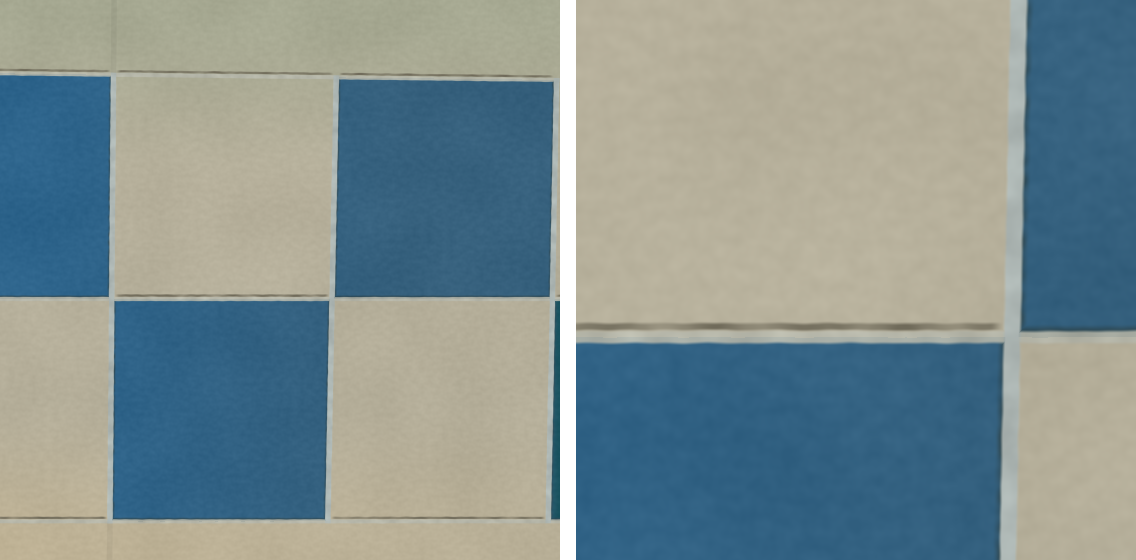
Left: the whole. Right: its middle third, enlarged.
Reproduce this pattern procedurally as a WebGL 2 fragment shader.

```glsl
#version 300 es
precision highp float;

uniform vec2 u_resolution;
out vec4 fragColor;

// Layout, in canvas units
const vec2 PITCH = vec2(0.3935, 0.397);
const vec2 ORIGIN = vec2(0.1995, 0.069);
const float CHECKER_ROWS = 2.0;
const vec2 GROUT_HALF = vec2(0.0050, 0.0036);
const float SHADOW_OFFSET = 0.0062;
const float SHADOW_HALF = 0.0020;
const float RIM_WIDTH = 0.0045;
const float EDGE_SOFTNESS = 0.0013;
const float EDGE_WOBBLE = 0.0007;
const vec2 LEAN = vec2(0.008, 0.019);
const float TOP_TILT = 0.030;
const float GRAIN = 0.022;
const float MOTTLE = 0.025;
const float TILE_VARIATION = 0.012;

// Colours
const vec3 CREAM = vec3(0.710, 0.685, 0.603);
const vec3 CREAM_TOP = vec3(0.650, 0.660, 0.570);
const vec3 CREAM_WARM = vec3(0.745, 0.695, 0.580);
const vec3 BLUE_LEFT = vec3(0.180, 0.395, 0.550);
const vec3 BLUE_RIGHT = vec3(0.212, 0.378, 0.490);
const vec3 TEAL = vec3(0.100, 0.320, 0.370);
const vec3 RIM = vec3(0.190, 0.300, 0.350);
const vec3 GROUT = vec3(0.735, 0.740, 0.690);
const vec3 GROUT_COOL = vec3(0.680, 0.735, 0.745);
const vec3 SHADOW = vec3(0.440, 0.420, 0.355);

float hash(vec2 p) {
    vec3 q = fract(vec3(p.xyx) * 0.1031);
    q += dot(q, q.yzx + 33.33);
    return fract((q.x + q.y) * q.z);
}

vec2 gradient(vec2 cell) {
    float angle = 6.2832 * hash(cell);
    return vec2(cos(angle), sin(angle));
}

float gradientNoise(vec2 p) {
    vec2 i = floor(p), f = fract(p);
    vec2 u = f * f * f * (f * (f * 6.0 - 15.0) + 10.0);
    vec2 e = vec2(1.0, 0.0);
    float low = mix(dot(gradient(i), f), dot(gradient(i + e), f - e), u.x);
    float high = mix(dot(gradient(i + e.yx), f - e.yx),
                     dot(gradient(i + e.xx), f - e.xx), u.x);
    return mix(low, high, u.y);
}

float stripe(float d, float halfWidth, float soft) {
    return 1.0 - smoothstep(halfWidth - soft, halfWidth + soft, abs(d));
}

void main() {
    vec2 uv = gl_FragCoord.xy / u_resolution;
    float soft = max(EDGE_SOFTNESS, 0.75 / min(u_resolution.x, u_resolution.y));

    // Slightly uneven setting of the tiles
    vec2 p = uv;
    p.x -= mix(LEAN.x, LEAN.y, smoothstep(0.2, 0.6, uv.x)) * (uv.y - 0.466);
    p.y += TOP_TILT * max(uv.y - 0.466, 0.0) * (uv.x - 0.5);
    p += EDGE_WOBBLE * vec2(gradientNoise(uv * 70.0), gradientNoise(uv * 70.0 + 31.7));

    // Grid cell and signed distance to its nearest joints
    vec2 grid = (p - ORIGIN) / PITCH;
    vec2 cell = floor(grid);
    vec2 joint = floor(grid + 0.5);
    vec2 d = (grid - joint) * PITCH;
    float checker = step(0.0, cell.y) * step(cell.y, CHECKER_ROWS - 1.0);
    float isBlue = checker * (1.0 - mod(cell.x + cell.y, 2.0));

    // Glaze, with a drift of light across the wall
    vec3 cream = mix(CREAM, CREAM_TOP, smoothstep(0.65, 1.0, uv.y));
    cream = mix(cream, CREAM_WARM, smoothstep(0.3, 0.0, uv.y) * (1.0 - 0.6 * uv.x));
    vec3 blue = mix(BLUE_LEFT, BLUE_RIGHT, smoothstep(0.0, 0.8, uv.x));
    blue = mix(blue, TEAL, smoothstep(0.97, 1.0, uv.x) * step(uv.y, ORIGIN.y + PITCH.y));
    vec3 color = mix(cream, blue, isBlue);
    color += TILE_VARIATION * (hash(cell + 17.0) - 0.5) * checker;

    // Dark, ragged rim of the blue tiles
    vec2 inset = abs(d) - GROUT_HALF;
    float ragged = 0.7 + 0.9 * gradientNoise(uv * 110.0);
    float side = 1.0 - smoothstep(0.0, RIM_WIDTH, inset.x);
    float bottom = (1.0 - smoothstep(0.0, RIM_WIDTH, inset.y)) * step(0.0, d.y);
    color = mix(color, RIM, isBlue * clamp(max(side * ragged, bottom), 0.0, 1.0));

    // Shadow under the lower edge of each pale tile
    float shadow = stripe(d.y - SHADOW_OFFSET, SHADOW_HALF, soft);
    shadow *= (1.0 - isBlue) * smoothstep(0.004, 0.014, abs(d.x));
    shadow *= 0.75 + 0.6 * gradientNoise(uv * vec2(35.0, 8.0));
    color = mix(color, SHADOW, clamp(shadow, 0.0, 1.0));

    // Grout; the plain bands keep one faint upright joint
    float upright = stripe(d.x, GROUT_HALF.x, soft);
    float level = stripe(d.y, GROUT_HALF.y, soft);
    float bandJoint = (1.0 - checker) * (1.0 - step(0.5, abs(joint.x)));
    color *= 1.0 - 0.045 * upright * bandJoint;
    vec3 grout = mix(GROUT, GROUT_COOL, 0.65 * upright);
    grout *= 0.97 + 0.10 * gradientNoise(uv * 45.0);
    color = mix(color, grout, max(upright * checker, level * 0.9));

    // Surface mottling and fine grain
    color += MOTTLE * gradientNoise(uv * 9.0 + 5.0);
    color += GRAIN * gradientNoise(uv * vec2(75.0, 110.0));
    color += 0.5 * GRAIN * gradientNoise(uv * 190.0);
    fragColor = vec4(clamp(color, 0.0, 1.0), 1.0);
}
```
